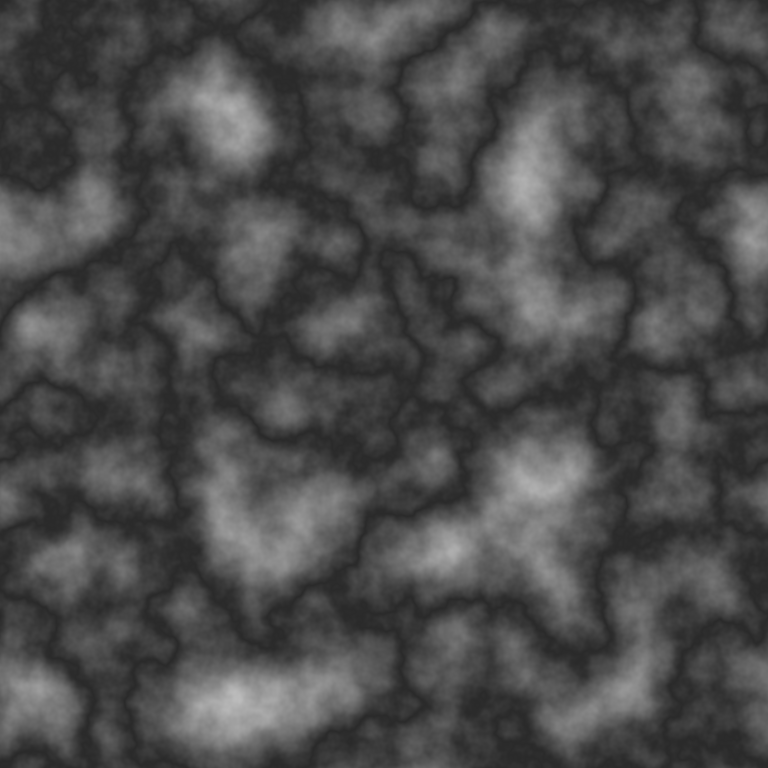
Reproduce this texture procedurally as a Shadertoy shader.

```glsl
// Draws seamless grey smoke: folded fractal gradient noise with soft dark creases.

const float BASE_CELLS = 5.0;      // noise cells across the tile
const int OCTAVES = 6;
const float GAIN = 0.5;            // amplitude ratio between octaves
const float CREASE_GREY = 0.152;   // darkest level, along the creases
const float CONTRAST = 0.70;
const float CREASE_SOFTNESS = 0.02;
const float TAU = 6.28319;

float hash(vec3 p) {
    p = fract(p * vec3(0.1031, 0.1030, 0.0973));
    p += dot(p, p.yzx + 33.33);
    return fract((p.x + p.y) * p.z);
}

// Unit gradient of a lattice corner, wrapped so the noise tiles
vec2 cornerGradient(vec2 corner, float period, float seed) {
    float angle = TAU * hash(vec3(mod(corner, period), seed));
    return vec2(cos(angle), sin(angle));
}

float cornerRamp(vec2 cell, vec2 local, vec2 corner, float period, float seed) {
    return dot(cornerGradient(cell + corner, period, seed), local - corner);
}

float gradientNoise(vec2 p, float period, float seed) {
    vec2 cell = floor(p);
    vec2 f = fract(p);
    vec2 blend = f * f * f * (f * (f * 6.0 - 15.0) + 10.0);
    float bottom = mix(cornerRamp(cell, f, vec2(0, 0), period, seed),
                       cornerRamp(cell, f, vec2(1, 0), period, seed), blend.x);
    float top = mix(cornerRamp(cell, f, vec2(0, 1), period, seed),
                    cornerRamp(cell, f, vec2(1, 1), period, seed), blend.x);
    return mix(bottom, top, blend.y);
}

// Octaves are shifted so that their lattices do not share zero points
float fractalNoise(vec2 uv, float cells, float gain) {
    float sum = 0.0;
    float amplitude = 1.0;
    for (int i = 0; i < OCTAVES; i++) {
        float seed = float(i) * 17.0 + 5.0;
        vec2 shift = vec2(0.37, 0.71) * float(i);
        sum += amplitude * gradientNoise(uv * cells + shift, cells, seed);
        cells *= 2.0;
        amplitude *= gain;
    }
    return sum;
}

// Absolute value with a rounded bottom
float softAbs(float x, float softness) {
    return sqrt(x * x + softness * softness);
}

void mainImage(out vec4 fragColor, in vec2 fragCoord) {
    vec2 uv = fragCoord / iResolution.xy;
    float smoke = softAbs(fractalNoise(uv, BASE_CELLS, GAIN), CREASE_SOFTNESS);
    float grey = CREASE_GREY + CONTRAST * smoke;
    fragColor = vec4(vec3(grey), 1.0);
}
```
